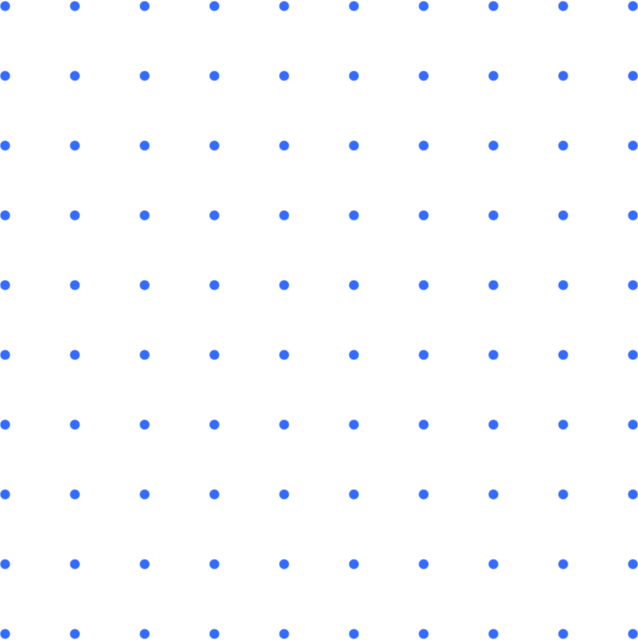
This pattern is drawn by a Shadertoy shader. Its source:

```glsl
const vec3 PAPER = vec3(1.0);
const vec3 DOT_BLUE = vec3(0.20, 0.42, 1.0);

// All lengths are fractions of the canvas height.
const float SPACING = 0.1090;
const vec2 FIRST_DOT = vec2(0.0080, 0.0095);
const float RADIUS = 0.0076;
const float SOFTNESS = 0.0017;

// Offset from the nearest point of a square lattice.
vec2 latticeOffset(vec2 p, vec2 origin, float spacing) {
    vec2 cell = (p - origin) / spacing;
    return (fract(cell + 0.5) - 0.5) * spacing;
}

float circleDistance(vec2 p, float radius) {
    return length(p) - radius;
}

float coverage(float dist, float halfWidth) {
    return 1.0 - smoothstep(-halfWidth, halfWidth, dist);
}

void mainImage(out vec4 fragColor, in vec2 fragCoord) {
    vec2 p = fragCoord / iResolution.y;
    float pixel = 1.0 / iResolution.y;

    // Evenly spaced dots with soft rims
    vec2 offset = latticeOffset(p, FIRST_DOT, SPACING);
    float dist = circleDistance(offset, RADIUS);
    float dotMask = coverage(dist, max(SOFTNESS, 0.75 * pixel));

    fragColor = vec4(mix(PAPER, DOT_BLUE, dotMask), 1.0);
}
```
